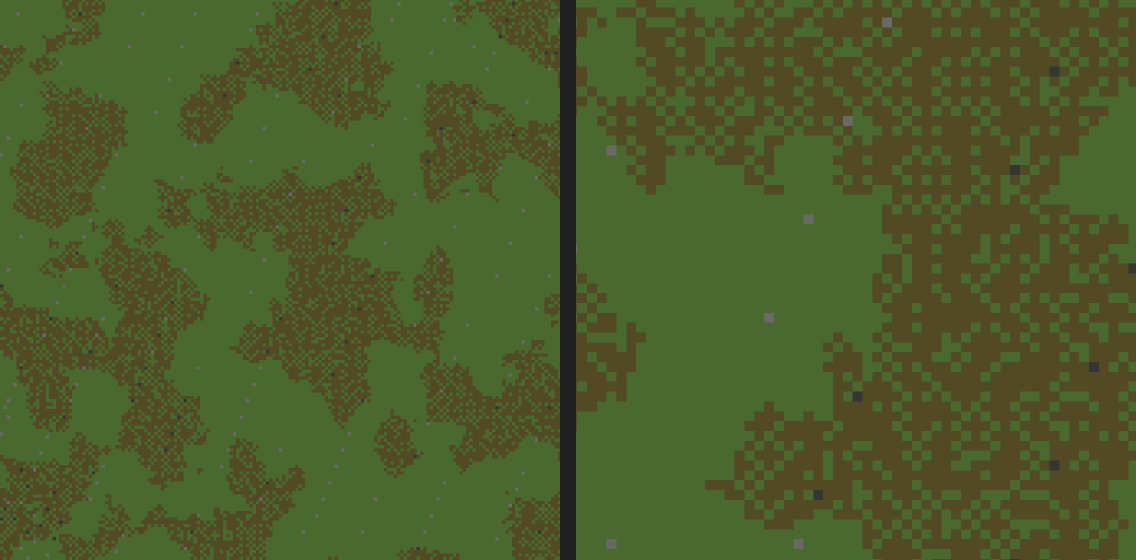
Left, the full canvas; right, a detail of the centre.
A WebGL 2 fragment shader for this texture:

```glsl
#version 300 es
precision highp float;
// Mossy ground in square cells: flat green with ragged brown earth patches.
// Fractal gradient noise outlines the patches, a loose checker dither fills
// them, and rare single cells become pebbles.

uniform vec2 u_resolution;
out vec4 fragColor;

const float CELLS = 512.0 / 3.0;    // cells across the canvas
const float PATCH_SCALE = 6.0;      // noise lattice cells across the canvas
const int OCTAVES = 4;
const float GAIN = 0.5;             // amplitude ratio between octaves
const float PATCH_LEVEL = 0.04;     // noise level above which earth shows
const float EDGE_JITTER = 0.05;     // raggedness of the patch outline
const float FILL_EVEN = 0.92;       // earth chance on even checker cells
const float FILL_ODD = 0.48;        // earth chance on odd checker cells
const float PEBBLE_CHANCE = 0.0008;
const vec2 NOISE_OFFSET = vec2(13.0, 7.0);
const int SAMPLES = 2;              // antialiasing samples per axis

const vec3 MOSS = vec3(0.29, 0.41, 0.18);
const vec3 EARTH = vec3(0.32, 0.29, 0.14);
const vec3 PALE_PEBBLE = vec3(0.41, 0.41, 0.40);
const vec3 DARK_PEBBLE = vec3(0.20, 0.21, 0.20);

float hash(vec2 p) {
    return fract(sin(dot(p, vec2(127.1, 311.7))) * 43758.5453);
}

// Dot product of a random unit gradient with the offset from its corner
float corner(vec2 lattice, vec2 offset) {
    float angle = 6.28318 * hash(lattice);
    return dot(vec2(cos(angle), sin(angle)), offset);
}

float gradientNoise(vec2 p) {
    vec2 i = floor(p);
    vec2 f = fract(p);
    vec2 w = f * f * f * (f * (f * 6.0 - 15.0) + 10.0);
    vec2 e = vec2(1.0, 0.0);
    float low = mix(corner(i, f), corner(i + e.xy, f - e.xy), w.x);
    float high = mix(corner(i + e.yx, f - e.yx), corner(i + e.xx, f - e.xx), w.x);
    return mix(low, high, w.y);
}

float fractalNoise(vec2 p) {
    float sum = 0.0;
    float amplitude = 1.0;
    for (int i = 0; i < OCTAVES; i++) {
        sum += amplitude * gradientNoise(p);
        p = p * 2.0 + vec2(17.3, 9.7);
        amplitude *= GAIN;
    }
    return sum;
}

vec3 cellColor(vec2 cell) {
    // Patch outline
    vec2 p = (cell + 0.5) / CELLS * PATCH_SCALE + NOISE_OFFSET;
    float jitter = (hash(cell + 31.0) - 0.5) * EDGE_JITTER;
    bool inPatch = fractalNoise(p) + jitter > PATCH_LEVEL;

    // Checker dither inside the patch
    float parity = mod(cell.x + cell.y, 2.0);
    float fill = mix(FILL_EVEN, FILL_ODD, parity);
    bool isEarth = inPatch && hash(cell + 57.0) < fill;

    // Pebbles: dark on earth, pale on moss
    bool isPebble = hash(cell + 83.0) < PEBBLE_CHANCE;
    if (isPebble) return isEarth ? DARK_PEBBLE : PALE_PEBBLE;
    return isEarth ? EARTH : MOSS;
}

void main() {
    // Average a small grid of samples to smooth cell edges at any size
    vec3 color = vec3(0.0);
    for (int y = 0; y < SAMPLES; y++) {
        for (int x = 0; x < SAMPLES; x++) {
            vec2 shift = (vec2(x, y) + 0.5) / float(SAMPLES) - 0.5;
            vec2 uv = (gl_FragCoord.xy + shift) / u_resolution;
            color += cellColor(floor(uv * CELLS));
        }
    }
    fragColor = vec4(color / float(SAMPLES * SAMPLES), 1.0);
}
```
